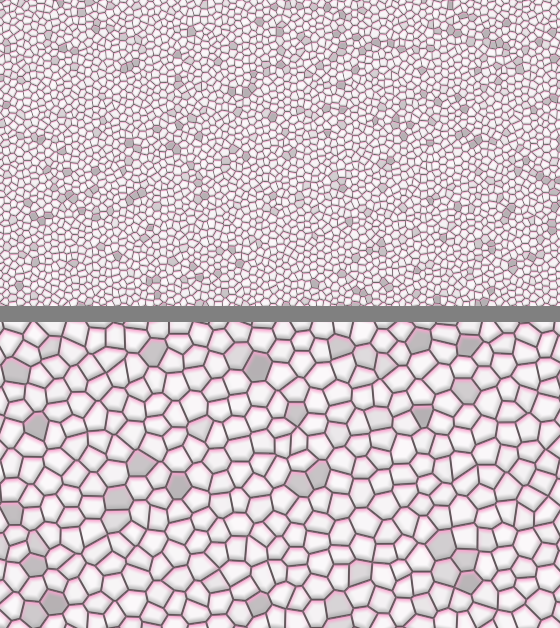
Top, the full canvas; bottom, a detail of the centre.
A WebGL 2 fragment shader for this pattern:

```glsl
#version 300 es
precision highp float;
// Small white bevelled pebble cells in staggered columns, with dark joints, pink upper rims and grey lower rims.

uniform vec2 u_resolution;
out vec4 outColor;

const float CELLS_ACROSS = 71.0;     // canvas width in cell heights
const float COLUMN_WIDTH = 0.866;    // column spacing of a hexagonal lattice
const float JITTER = 0.56;           // seed scatter, in cell heights
const float JOINT_HALF_WIDTH = 0.042;
const float JOINT_SOFTNESS = 0.65;   // in pixels
const float PINK_DEPTH = 0.28;       // reach of each rim into its cell
const float SHADE_DEPTH = 0.32;
const float GREY_START = 0.86;       // cells above this hash value turn grey
const vec2 LIGHT_DIR = vec2(-0.24, 0.97);

const vec3 WHITE = vec3(0.985, 0.975, 0.982);
const vec3 PINK = vec3(0.975, 0.64, 0.81);
const vec3 SHADE = vec3(0.70, 0.70, 0.70);
const vec3 GREY = vec3(0.71, 0.69, 0.70);
const vec3 JOINT = vec3(0.37, 0.33, 0.345);

// Integer hash: two values in 0..1 for each cell
vec2 hash2(ivec2 cell) {
    uvec2 v = uvec2(cell + 4096) * 1664525u + 1013904223u;
    v.x += v.y * 1664525u;
    v.y += v.x * 1664525u;
    v ^= v >> 16u;
    v.x += v.y * 1664525u;
    v.y += v.x * 1664525u;
    v ^= v >> 16u;
    return vec2(v & 65535u) / 65535.0;
}

// Scattered seed of a cell; odd columns are shifted by half a cell
vec2 seedPoint(ivec2 cell) {
    float shift = 0.5 * float(cell.x & 1);
    vec2 centre = vec2(float(cell.x) * COLUMN_WIDTH, float(cell.y) + shift);
    return centre + JITTER * (hash2(cell) - 0.5);
}

ivec2 nearestCell(vec2 p) {
    ivec2 base = ivec2(floor(vec2(p.x / COLUMN_WIDTH, p.y) + 0.5));
    ivec2 best = base;
    float bestDist = 1e9;
    for (int y = -2; y <= 2; y++) {
        for (int x = -2; x <= 2; x++) {
            ivec2 cell = base + ivec2(x, y);
            vec2 d = seedPoint(cell) - p;
            float dist = dot(d, d);
            if (dist < bestDist) {
                bestDist = dist;
                best = cell;
            }
        }
    }
    return best;
}

// Distance to the closest border (x), pink rim (y) and shaded rim (z)
vec3 borderAndRims(vec2 p, ivec2 cell) {
    vec2 seed = seedPoint(cell);
    vec3 result = vec3(1e9, 0.0, 0.0);
    for (int y = -2; y <= 2; y++) {
        for (int x = -2; x <= 2; x++) {
            if (x == 0 && y == 0) continue;
            vec2 other = seedPoint(cell + ivec2(x, y));
            vec2 normal = normalize(other - seed);
            float dist = dot(0.5 * (seed + other) - p, normal);
            float facing = dot(normal, LIGHT_DIR);
            float pink = max(facing, 0.0) * (1.0 - smoothstep(0.0, PINK_DEPTH, dist));
            float shade = max(-facing, 0.0) * (1.0 - smoothstep(0.0, SHADE_DEPTH, dist));
            result.x = min(result.x, dist);
            result.yz = max(result.yz, vec2(pink, shade));
        }
    }
    return result;
}

void main() {
    float pixel = CELLS_ACROSS / u_resolution.x;
    vec2 p = gl_FragCoord.xy * pixel;
    ivec2 cell = nearestCell(p);
    vec3 rims = borderAndRims(p, cell);

    // Cell face: mostly white, some in varied greys
    vec2 tone = hash2(cell + ivec2(317, 911));
    vec3 color = WHITE * mix(0.97, 1.0, tone.y);
    color = mix(color, GREY, smoothstep(GREY_START, 1.0, tone.x));

    // Bevelled rims, then the joint on top
    color = mix(color, SHADE, rims.z);
    color = mix(color, PINK, rims.y);
    float soft = JOINT_SOFTNESS * pixel;
    float joint = 1.0 - smoothstep(JOINT_HALF_WIDTH - soft, JOINT_HALF_WIDTH + soft, rims.x);
    color = mix(color, mix(JOINT, PINK, 0.2 * rims.y), joint);

    outColor = vec4(color, 1.0);
}
```
